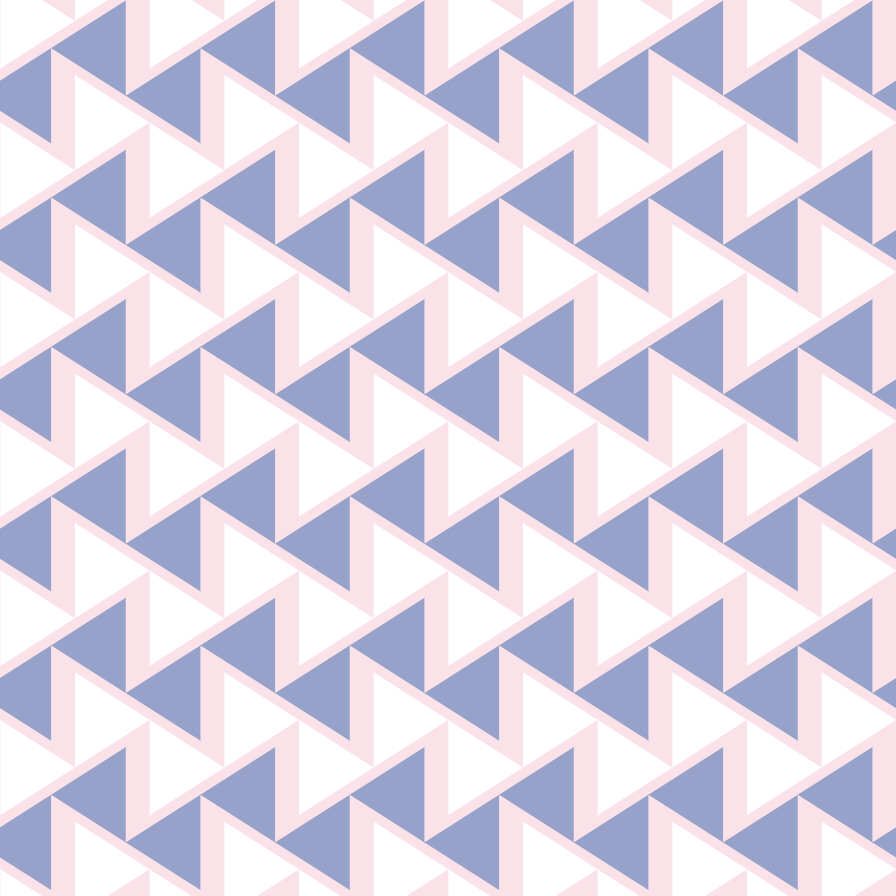
A WebGL 1 fragment shader for this pattern:

```glsl
precision highp float;

uniform vec2 u_resolution;

const float REPEATS = 6.0;               // cells across and down
const vec2 HALF_SIZE = vec2(0.25, 0.319); // triangle half width and half height, in cells
const vec2 PAIR_STEP = vec2(0.5, -0.319); // from the first triangle of a pair to the second
const vec2 BLUE_CENTER = vec2(0.592, 0.678);
const vec2 WHITE_CENTER = vec2(0.752, 0.179);
const vec3 PINK = vec3(0.980, 0.886, 0.910);
const vec3 BLUE = vec3(0.592, 0.635, 0.792);
const vec3 WHITE = vec3(1.0);

// Signed distance to a triangle centred on the origin with its apex on the left
float triangleDistance(vec2 p) {
    vec2 fromApex = vec2(p.x + HALF_SIZE.x, abs(p.y));
    vec2 slantNormal = normalize(vec2(-HALF_SIZE.y, 2.0 * HALF_SIZE.x));
    return max(p.x - HALF_SIZE.x, dot(fromApex, slantNormal));
}

// Coverage of two touching triangles repeated in every cell; facing is 1 for left, -1 for right
float trianglePair(vec2 cellPos, vec2 center, float facing, float pixel) {
    float coverage = 0.0;
    for (int i = 0; i < 2; i++) {
        vec2 offset = cellPos - center - float(i) * PAIR_STEP;
        vec2 local = fract(offset + 0.5) - 0.5;
        local.x *= facing;
        coverage += clamp(0.5 - triangleDistance(local) / pixel, 0.0, 1.0);
    }
    return min(coverage, 1.0);
}

void main() {
    vec2 cellPos = gl_FragCoord.xy / u_resolution * REPEATS;
    float pixel = REPEATS / min(u_resolution.x, u_resolution.y);

    vec3 color = PINK;
    color = mix(color, WHITE, trianglePair(cellPos, WHITE_CENTER, -1.0, pixel));
    color = mix(color, BLUE, trianglePair(cellPos, BLUE_CENTER, 1.0, pixel));

    gl_FragColor = vec4(color, 1.0);
}
```
